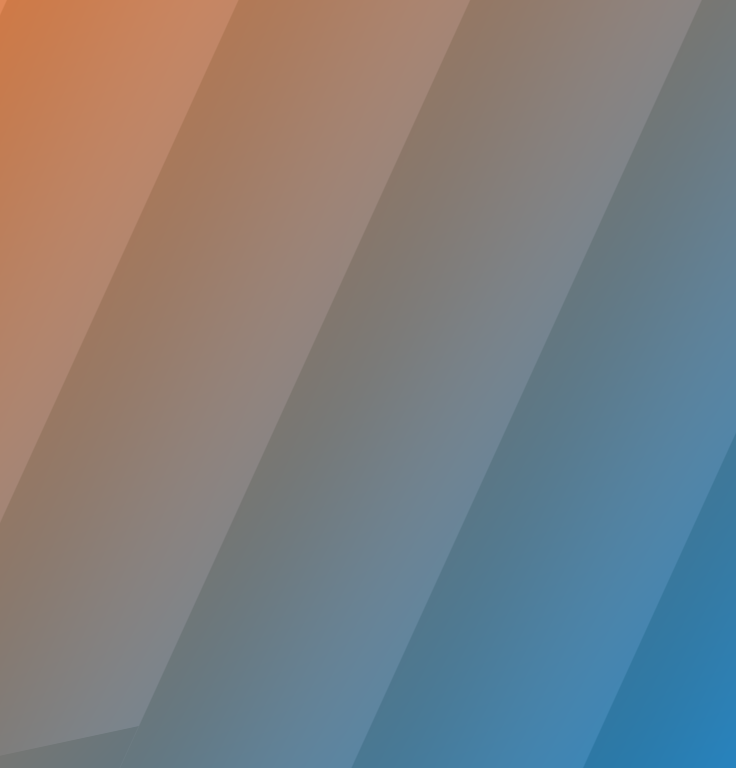
A Shadertoy shader for this background:

```glsl
#define WARM vec3(0.815, 0.478, 0.275)
#define NEUTRAL vec3(0.455, 0.463, 0.455)
#define COOL vec3(0.102, 0.472, 0.695)
#define SHEEN vec3(0.066, 0.054, 0.066)
#define BAND_WIDTH 0.3147
#define BAND_START 0.3256
#define BAND_SLANT 0.476
#define FOLD_START 0.984
#define FOLD_SLOPE 0.205

// Diagonal blend through three colours
vec3 backdrop(float t) {
    vec3 warmHalf = mix(WARM, NEUTRAL, clamp(2.0 * t, 0.0, 1.0));
    return mix(warmHalf, COOL, clamp(2.0 * t - 1.0, 0.0, 1.0));
}

// Brightness rising across each slanted band, then dropping at its edge
float bandSheen(float band, float soft) {
    float phase = fract(band);
    float edge = 1.0 - smoothstep(1.0 - soft, 1.0, phase);
    return smoothstep(-0.1, 1.0, phase) * edge;
}

// Coverage of the folded lower end of the second band
float foldMask(vec2 p, float band, float soft) {
    float depth = p.y - FOLD_START + FOLD_SLOPE * p.x;
    float below = smoothstep(-0.5, 0.5, depth / fwidth(depth));
    return below * (1.0 - smoothstep(1.0 - soft, 1.0, band));
}

void mainImage(out vec4 fragColor, in vec2 fragCoord) {
    // Canvas position measured down from the top left
    vec2 p = fragCoord / iResolution.xy;
    p.y = 1.0 - p.y;

    float band = (p.x + BAND_SLANT * p.y - BAND_START) / BAND_WIDTH;
    float soft = 1.5 * fwidth(band);

    float sheen = bandSheen(band, soft);
    sheen *= 1.0 - foldMask(p, band, soft);

    vec3 color = backdrop(0.5 * (p.x + p.y)) + SHEEN * sheen;
    fragColor = vec4(color, 1.0);
}
```
